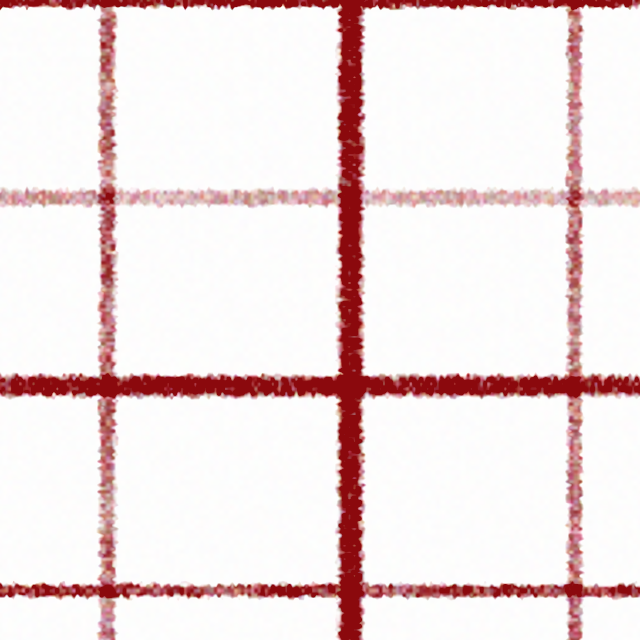
A WebGL 1 fragment shader for this pattern:

```glsl
precision highp float;
// Woven windowpane check: worn dark red threads of uneven weight on white cloth.

uniform vec2 u_resolution;

const vec3 PAPER = vec3(0.993, 0.992, 0.991);
const vec3 RED   = vec3(0.545, 0.035, 0.050);

// Lines per axis: first centre, pitch, then drift, half width and ink of each.
const vec2 FIRST = vec2(0.168, 0.077);
const vec2 PITCH = vec2(0.365, 0.306);
const vec4 COLUMN_DRIFT = vec4(0.0, 0.015, 0.0, 0.0);
const vec4 COLUMN_HALF  = vec4(0.0130, 0.0190, 0.0115, 0.0130);
const vec4 COLUMN_INK   = vec4(0.56, 1.40, 0.52, 0.56);
const vec4 ROW_DRIFT = vec4(0.0, 0.014, 0.002, 0.002);
const vec4 ROW_HALF  = vec4(0.0105, 0.0165, 0.0130, 0.0090);
const vec4 ROW_INK   = vec4(0.82, 1.20, 0.36, 1.10);

const float THREADS_ALONG  = 190.0;  // grain cells along a line
const float THREADS_ACROSS = 130.0;  // grain cells across a line
const float WEAR_SCALE  = 14.0;      // patches of heavier or lighter ink
const float WEAR_AMOUNT = 0.35;
const float GRAIN_AMOUNT = 0.95;
const float FRAY  = 0.008;           // raggedness of the edges
const float STAIN = 0.16;            // colour flecks in half-inked cloth
const float SPECK = 0.014;           // faint flecks in bare cloth

float hash(vec2 p) {
  return fract(sin(dot(p, vec2(127.1, 311.7))) * 43758.5453);
}

float valueNoise(vec2 p) {
  vec2 cell = floor(p);
  vec2 f = fract(p);
  f = f * f * (3.0 - 2.0 * f);
  float low  = mix(hash(cell), hash(cell + vec2(1.0, 0.0)), f.x);
  float high = mix(hash(cell + vec2(0.0, 1.0)), hash(cell + vec2(1.0, 1.0)), f.x);
  return mix(low, high, f.y);
}

// Ink left by all parallel lines of one axis.
float lineInk(float across, float along, float first, float pitch,
              vec4 drift, vec4 halfWidth, vec4 density, float seed) {
  vec2 weave = vec2(along * THREADS_ALONG, across * THREADS_ACROSS) + seed;
  float grain = 1.0 + GRAIN_AMOUNT * (valueNoise(weave) - 0.5);
  float fray = FRAY * (valueNoise(weave + 53.0) - 0.5);
  float ink = 0.0;
  for (int i = 0; i < 4; i++) {
    float n = float(i);
    float centre = first + pitch * n + drift[i];
    float dist = abs(across - centre) + fray;
    float body = 1.0 - smoothstep(0.5 * halfWidth[i], 1.2 * halfWidth[i], dist);
    float patches = valueNoise(vec2(along * WEAR_SCALE, n * 7.0 + seed));
    float wear = 1.0 + WEAR_AMOUNT * (patches - 0.5);
    ink += body * density[i] * grain * wear;
  }
  return ink;
}

// Independent offset of each colour channel, centred on zero.
vec3 flecks(vec2 p) {
  return vec3(valueNoise(p), valueNoise(p + 31.0), valueNoise(p + 67.0)) - 0.5;
}

void main() {
  vec2 uv = gl_FragCoord.xy / u_resolution;

  // Crossing threads add up to a darker square.
  float columns = lineInk(uv.x, uv.y, FIRST.x, PITCH.x,
                          COLUMN_DRIFT, COLUMN_HALF, COLUMN_INK, 11.0);
  float rows = lineInk(uv.y, uv.x, FIRST.y, PITCH.y,
                       ROW_DRIFT, ROW_HALF, ROW_INK, 29.0);
  float ink = clamp(columns + rows, 0.0, 1.0);

  // Dye the cloth, then fleck it most where the ink is half strength.
  vec3 colour = mix(PAPER, RED, ink);
  float halfInked = 4.0 * ink * (1.0 - ink);
  colour += flecks(uv * THREADS_ACROSS) * (STAIN * halfInked + SPECK * (1.0 - ink));

  gl_FragColor = vec4(clamp(colour, 0.0, 1.0), 1.0);
}
```
